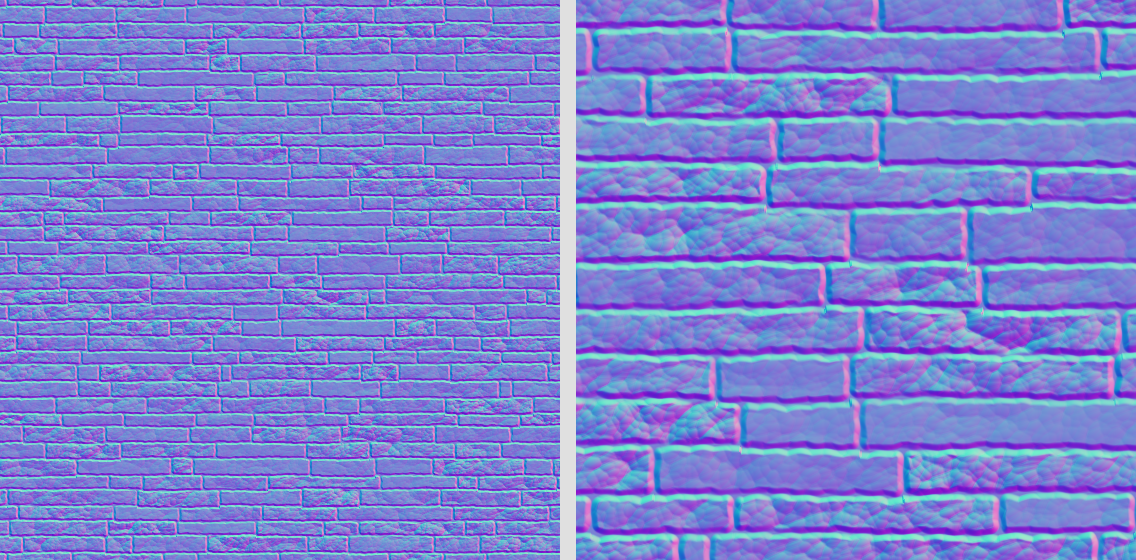
Left, the full canvas; right, a detail of the centre.
Reproduce this texture map procedurally as a WebGL 2 fragment shader.

```glsl
#version 300 es
precision highp float;

uniform vec2 u_resolution;
out vec4 fragColor;

const float TAU = 6.2831853;
const float ROWS = 36.0;

vec2 hash2(vec2 p) {
    vec3 a = fract(p.xyx * vec3(0.1031, 0.1030, 0.0973));
    a += dot(a, a.yzx + 33.33);
    return fract((a.xx + a.yz) * a.zy);
}

// Squared cellular distance that wraps after "period" cells
float cellular(vec2 p, vec2 period) {
    vec2 cell = floor(p);
    float nearest = 4.0;
    for (int y = -1; y <= 1; y++) {
        for (int x = -1; x <= 1; x++) {
            vec2 neighbour = cell + vec2(x, y);
            vec2 toPoint = neighbour + hash2(mod(neighbour, period)) - p;
            nearest = min(nearest, dot(toPoint, toPoint));
        }
    }
    return nearest;
}

// Chipped relief, sheared a little along the diagonal
float chips(vec2 p, vec2 offset) {
    vec2 q = vec2(p.x - p.y, p.x + 2.0 * p.y);
    q += 0.002 * sin(TAU * vec2(17.0 * p.y + 8.0 * p.x, 23.0 * p.x - 6.0 * p.y));
    float relief = 0.0;
    float frequency = 30.0;
    for (int i = 0; i < 3; i++) {
        vec2 period = vec2(frequency, frequency * 0.5);
        relief += (0.3 - cellular(q * period + offset * 40.0, period)) / frequency;
        frequency = frequency * 2.0 + 12.0;
    }
    return relief;
}

float joint(float i, float count, float seed, float jitter) {
    return i + 0.5 + jitter * (hash2(vec2(mod(i, count), seed)).x - 0.5);
}

// Left and right edges of the stone at x in a course, its index and count
vec4 stoneSpan(float x, float row) {
    vec2 rowHash = hash2(vec2(row, 91.0));
    float count = 7.0 + floor(2.0 * rowHash.x);
    float seed = row + 50.0;
    float t = x * count + rowHash.y;
    float i = floor(t);
    i -= step(t, joint(i, count, seed, 0.9));
    vec2 edges = vec2(joint(i, count, seed, 0.9), joint(i + 1.0, count, seed, 0.9));
    return vec4((edges - rowHash.y) / count, mod(i, count), count);
}

// Height of the bed below a course; each stone sits slightly high or low
float bed(float row, float x) {
    float wrapped = mod(row, ROWS);
    float stone = stoneSpan(x, wrapped).z;
    float settle = hash2(vec2(stone + 7.0, wrapped + 211.0)).y - 0.5;
    return (joint(row, ROWS, 3.0, 0.26) + 0.12 * settle) / ROWS;
}

float wallHeight(vec2 p) {
    // Gently uneven courses
    vec2 w = p;
    w.y += 0.0007 * sin(TAU * (5.0 * p.x + 7.0 * p.y))
         + 0.0004 * sin(TAU * (19.0 * p.x - 13.0 * p.y));
    w += 0.0003 * sin(TAU * vec2(71.0 * p.y + 13.0 * p.x, 67.0 * p.x - 29.0 * p.y));

    // Stone that holds this point
    float row = floor(w.y * ROWS);
    row -= step(w.y, bed(row, w.x));
    float wrapped = mod(row, ROWS);
    vec4 stone = stoneSpan(w.x, wrapped);
    vec2 low = vec2(stone.x, bed(row, w.x));
    vec2 high = vec2(stone.y, bed(row + 1.0, w.x));
    vec2 fromCentre = w - 0.5 * (low + high);

    // Distance to a rounded block with chipped edges
    vec2 q = abs(fromCentre) - 0.5 * (high - low) + 0.005;
    float d = length(max(q, 0.0)) + min(max(q.x, q.y), 0.0) - 0.005;
    d += 0.0018 * (cellular(p * 104.0, vec2(104.0)) - 0.15);

    // Bevel, lean and surface wear, different for each stone
    vec2 stoneHash = hash2(vec2(stone.z + 17.0, wrapped + 131.0));
    vec2 lean = hash2(vec2(stone.z + 71.0, wrapped + 307.0)) - 0.5;
    float patches = 1.0 + 0.35 * sin(TAU * (4.0 * p.x + 3.0 * p.y))
                              * sin(TAU * (2.0 * p.x - 5.0 * p.y));
    float roughness = mix(0.05, 0.23, stoneHash.x) * patches;
    float bevel = smoothstep(0.0, 0.0037, -d);
    float face = mix(0.0032, 0.0043, stoneHash.y) + dot(lean * vec2(0.02, 0.13), fromCentre);
    return bevel * (face + roughness * chips(p, stoneHash));
}

void main() {
    vec2 uv = gl_FragCoord.xy / u_resolution;

    // Central differences give the slope
    vec2 e = vec2(0.0008, 0.0);
    vec2 slope = vec2(wallHeight(uv + e.xy) - wallHeight(uv - e.xy),
                      wallHeight(uv + e.yx) - wallHeight(uv - e.yx)) / (2.0 * e.x);
    vec2 tilt = -slope / sqrt(1.0 + dot(slope, slope));

    // Encode the tilt as colour
    vec3 flatColor = vec3(0.48, 0.505, 0.83);
    vec3 color = flatColor + vec3(0.46 * tilt, -0.04 * dot(tilt, tilt));
    fragColor = vec4(clamp(color, 0.0, 1.0), 1.0);
}
```
